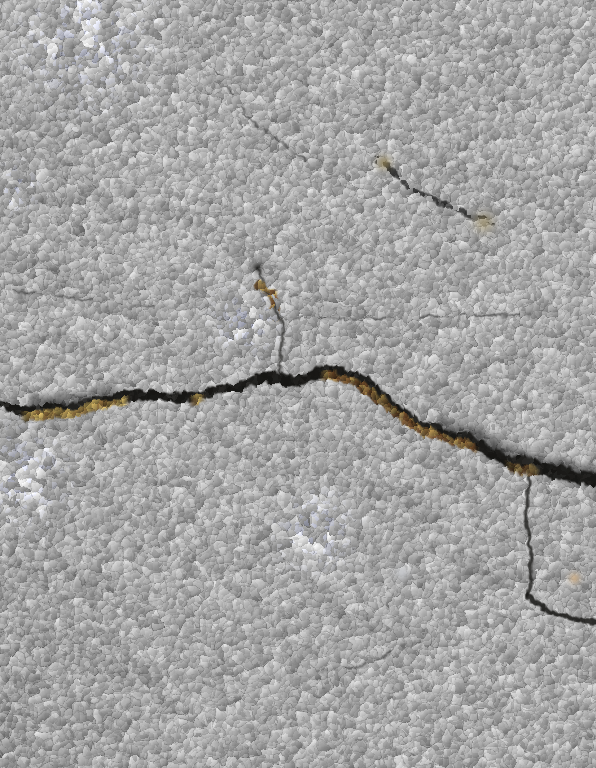
Give the GLSL for this texture, as a WebGL 1 fragment shader.

```glsl
precision highp float;
// Weathered grey asphalt split by a dark crack holding dry plant debris.
// Two layers of cellular noise make the stones; the main crack is a height
// profile, and the branches are distances to wobbling line segments.
uniform vec2 u_resolution;

#define BASE_GREY 0.665
#define STONE_SCALE 82.0
#define GRIT_SCALE 175.0
#define STONE_CONTRAST 0.13
#define GRIT_CONTRAST 0.17
#define RELIEF 0.14
#define CRACK_HALF 0.0065
#define WOBBLE 0.0045
#define CRACK_DARK vec3(0.085, 0.083, 0.075)
#define STRAW vec3(0.64, 0.55, 0.30)
#define BARK vec3(0.36, 0.24, 0.13)

vec2 hash2(vec2 p) {
  return fract(sin(vec2(dot(p, vec2(127.1, 311.7)), dot(p, vec2(269.5, 183.3)))) * 43758.5);
}

// x: nearest distance, y: gap to the next stone, z: stone id, w: slant to light
vec4 cells(vec2 p) {
  vec2 base = floor(p), f = fract(p), id = vec2(0.0), toSeed = vec2(0.0);
  float near = 9.0, next = 9.0;
  for (int j = -1; j <= 1; j++) {
    for (int i = -1; i <= 1; i++) {
      vec2 o = vec2(float(i), float(j));
      vec2 r = o + hash2(base + o) - f;
      float d = length(r);
      if (d < near) { next = near; near = d; id = base + o; toSeed = r; }
      else next = min(next, d);
    }
  }
  return vec4(near, next - near, hash2(id + 17.0).x, dot(toSeed, vec2(0.6, 0.8)));
}

float waves(vec2 p) {
  float sum = 0.0, amp = 0.5;
  for (int i = 0; i < 4; i++) {
    sum += amp * sin(p.x + 1.7 * sin(p.y)) * cos(p.y * 1.1 + sin(p.x * 0.7));
    p = mat2(1.5, 1.1, -1.1, 1.5) * p + 2.3;
    amp *= 0.6;
  }
  return sum;
}

float seg(vec2 p, vec2 a, vec2 b) {
  vec2 v = b - a;
  return length(p - a - v * clamp(dot(p - a, v) / dot(v, v), 0.0, 1.0));
}

float span(float x, float a, float b) {
  return smoothstep(a - 0.006, a + 0.006, x) * (1.0 - smoothstep(b - 0.006, b + 0.006, x));
}

float spot(vec2 p, vec2 c, float r) { vec2 d = (p - c) / r; return exp(-dot(d, d)); }

float stroke(float d, float w) {
  float soft = 0.0012 + 0.5 / u_resolution.y;
  return 1.0 - smoothstep(w - soft, w + soft, d);
}

float rise(float x, float a, float b, float dy) { return dy * clamp((x - a) / (b - a), 0.0, 1.0); }

// Depth of the main crack below the top edge
float profile(float x) {
  return 0.525 + rise(x, 0.0, 0.03, 0.011) + rise(x, 0.03, 0.09, -0.004)
    + rise(x, 0.09, 0.17, -0.018) + rise(x, 0.17, 0.25, 0.004)
    + rise(x, 0.25, 0.345, -0.026) + rise(x, 0.345, 0.39, 0.003)
    + rise(x, 0.39, 0.425, -0.012) + rise(x, 0.425, 0.46, 0.006)
    + rise(x, 0.46, 0.55, 0.066) + rise(x, 0.55, 0.61, 0.018)
    + rise(x, 0.61, 0.665, 0.03) + rise(x, 0.665, 0.78, 0.023);
}

void main() {
  vec2 p = gl_FragCoord.xy / u_resolution.y;
  p.y = 1.0 - p.y;
  vec2 bend = vec2(waves(p * 90.0), waves(p * 90.0 + 7.0));

  // Stones, grit and broad wear
  vec4 stone = cells(p * STONE_SCALE + bend * 0.5);
  vec4 grit = cells(p * GRIT_SCALE + bend * 0.4 + 31.0);
  float grey = BASE_GREY + STONE_CONTRAST * (stone.z - 0.5) + GRIT_CONTRAST * (grit.z - 0.5);
  grey += RELIEF * stone.w + 0.05 * grit.w + 0.025 * waves(p * 14.0);
  grey -= 0.14 * (1.0 - smoothstep(0.0, 0.16, stone.y)) * smoothstep(0.25, 0.8, grit.z);
  grey -= 0.03 * smoothstep(0.35, 0.0, p.x) * smoothstep(0.55, 0.9, p.y);
  float wear = spot(p, vec2(0.11, 0.05), 0.07) + spot(p, vec2(0.02, 0.245), 0.025)
    + spot(p, vec2(0.32, 0.42), 0.035) + spot(p, vec2(0.03, 0.62), 0.05)
    + spot(p, vec2(0.41, 0.69), 0.04);
  grey += 0.18 * wear * smoothstep(0.45, 0.9, stone.z);
  vec3 col = vec3(grey) + vec3(-0.02, -0.01, 0.05) * wear * step(0.8, grit.z);

  // Hairline fractures, broken up by the stones
  vec2 q = p + WOBBLE * bend;
  float hair = min(seg(q, vec2(0.28, 0.09), vec2(0.33, 0.16)), seg(q, vec2(0.33, 0.16), vec2(0.4, 0.21)));
  hair = min(hair, min(seg(q, vec2(0.4, 0.875), vec2(0.46, 0.87)), seg(q, vec2(0.46, 0.87), vec2(0.57, 0.825))));
  hair = min(hair, min(seg(q, vec2(0.02, 0.38), vec2(0.2, 0.4)), seg(q, vec2(0.37, 0.415), vec2(0.7, 0.41))));
  col *= 1.0 - 0.4 * stroke(hair, 0.0014) * smoothstep(0.2, 0.6, stone.z);
  float groove = min(seg(q, vec2(0.49, 0.205), vec2(0.54, 0.25)), seg(q, vec2(0.54, 0.25), vec2(0.64, 0.29)));
  col *= 1.0 - 0.65 * stroke(groove, 0.0035) * smoothstep(0.25, 0.65, grit.z);
  col = mix(col, STRAW, 0.5 * spot(p, vec2(0.5, 0.212), 0.009) + 0.4 * spot(p, vec2(0.63, 0.29), 0.012));

  // Side branches
  float up = min(seg(q, vec2(0.362, 0.49), vec2(0.37, 0.43)), seg(q, vec2(0.37, 0.43), vec2(0.335, 0.35)));
  col = mix(col, CRACK_DARK, 0.6 * stroke(up, 0.0018));
  float down = min(seg(q, vec2(0.69, 0.62), vec2(0.685, 0.68)), seg(q, vec2(0.685, 0.68), vec2(0.693, 0.73)));
  down = min(down, seg(q, vec2(0.693, 0.73), vec2(0.687, 0.775)));
  col = mix(col, CRACK_DARK, 0.75 * stroke(down, 0.0023));
  float hook = min(seg(q, vec2(0.687, 0.775), vec2(0.715, 0.798)), seg(q, vec2(0.715, 0.798), vec2(0.78, 0.81)));
  col = mix(col, CRACK_DARK, 0.85 * stroke(hook, 0.0033));

  // Main crack: s is the distance below its centre line
  float slope = (profile(p.x + 0.01) - profile(p.x - 0.01)) / 0.02;
  float s = (q.y - profile(p.x)) / sqrt(1.0 + slope * slope) + 0.003 * stone.w;
  float halfWidth = CRACK_HALF * (1.0 + 0.4 * waves(vec2(p.x * 60.0, 2.0))) + 0.002 * span(p.x, 0.6, 0.9);
  float frayed = span(p.x, 0.04, 0.15) + span(p.x, 0.57, 0.9);
  col *= 1.0 - 0.5 * frayed * smoothstep(-0.026, -0.006, s) * (1.0 - smoothstep(0.0, 0.014, s)) * (0.4 + grit.z);
  col = mix(col, CRACK_DARK + 0.12 * grit.z * stone.z, stroke(abs(s), halfWidth));

  // Dry debris in the crack and in the upper pocket
  float strand = span(p.x, 0.42, 0.62) + 0.7 * span(p.x, 0.66, 0.7);
  float straw = span(p.x, 0.03, 0.165) + span(p.x, 0.25, 0.264);
  float debris = stroke(abs(s - 0.0055), 0.0055) * max(strand, straw);
  float pocket = min(seg(q, vec2(0.337, 0.373), vec2(0.357, 0.384)), seg(q, vec2(0.357, 0.384), vec2(0.358, 0.412)));
  debris = max(debris, stroke(pocket, 0.0065) * smoothstep(0.1, 0.4, stone.z));
  vec3 litter = mix(BARK, STRAW, clamp(grit.z * 0.9 + 0.35 * straw - 0.15 * strand, 0.0, 1.0));
  litter *= 0.7 + 0.5 * stone.z + 0.4 * grit.w;
  col = mix(col, litter, debris * 0.9);

  // Lone specks
  col = mix(col, CRACK_DARK, 0.7 * spot(p, vec2(0.336, 0.349), 0.007) * step(0.25, grit.z));
  col = mix(col, vec3(0.8, 0.68, 0.53), 0.8 * spot(p, vec2(0.748, 0.753), 0.007));
  col = mix(col, vec3(0.8, 0.81, 0.83), 0.7 * spot(p, vec2(0.524, 0.746), 0.008));
  gl_FragColor = vec4(clamp(col, 0.0, 1.0), 1.0);
}
```
